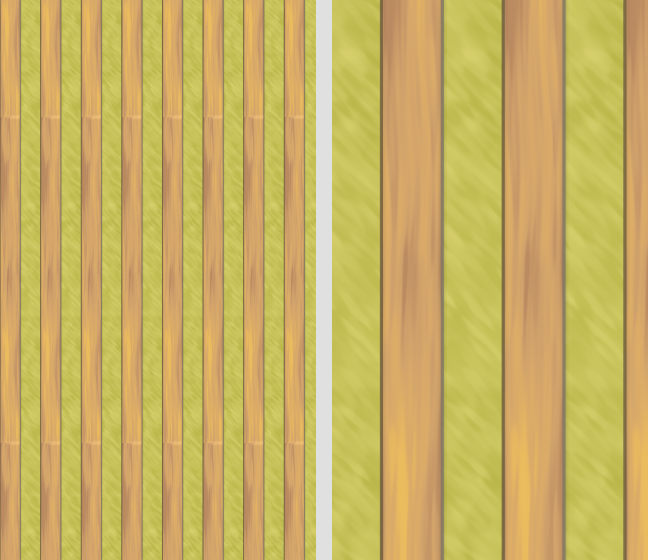
Left: the whole. Right: its middle third, enlarged.
This pattern is drawn by a WebGL 1 fragment shader. Its source:

```glsl
precision highp float;

uniform vec2 u_resolution;

#define REPEATS vec2(7.784, 1.718)
#define JOINT_FROM_TOP 0.209
#define PLANK_WIDTH 0.5
#define PLANK_LENGTH 8.0
#define LINE_HALF_WIDTH 0.013
#define FELT vec3(0.78, 0.76, 0.35)
#define WOOD vec3(0.82, 0.64, 0.42)
#define WOOD_GOLD vec3(0.89, 0.70, 0.39)
#define WOOD_DARK vec3(0.73, 0.54, 0.38)
#define LEFT_LINE vec3(0.43, 0.36, 0.24)
#define RIGHT_LINE vec3(0.50, 0.46, 0.40)

vec2 hash2(vec2 p) {
  vec3 q = fract(p.xyx * vec3(0.1031, 0.1030, 0.0973));
  q += dot(q, q.yzx + 33.33);
  return fract((q.xx + q.yz) * q.zy);
}

// Cellular noise with softly blended cells, wrapping vertically
float cellular(vec2 p, float rows) {
  vec2 cell = floor(p);
  float total = 0.0;
  float weights = 0.0;
  for (int j = -1; j <= 1; j++) {
    for (int i = -1; i <= 1; i++) {
      vec2 id = cell + vec2(float(i), float(j));
      vec2 key = vec2(id.x, mod(id.y, rows)) + 17.0;
      vec2 offset = id + hash2(key) - p;
      float weight = exp(-5.0 * dot(offset, offset));
      total += weight * hash2(key + 41.0).x;
      weights += weight;
    }
  }
  return total / weights;
}

// Soft oval streak
float streak(vec2 p, vec2 center, vec2 radius) {
  vec2 d = (p - center) / radius;
  return exp(-dot(d, d));
}

// x runs across the plank, y down its length, both 0 to 1
vec3 woodColor(vec2 p) {
  float bend = 0.05 * sin(p.y * 9.0 + 1.0) + 0.025 * sin(p.y * 23.0 + p.x * 4.0);
  float x = p.x + bend;
  float broad = cellular(vec2(x * 5.0, p.y * 7.0), 7.0) - 0.5;
  float fine = cellular(vec2(x * 13.0 + 30.0, p.y * 15.0), 15.0) - 0.5;
  float fibers = sin(x * 31.0 + 2.0 * sin(p.y * 7.0)) + 0.6 * sin(x * 67.0 + p.y * 11.0);

  // Long golden figure and the darker, pinker heart
  float gold = streak(vec2(x, p.y), vec2(0.33, 0.77), vec2(0.20, 0.17));
  gold += 0.9 * streak(vec2(x, p.y), vec2(0.68, 0.14), vec2(0.20, 0.14));
  gold += 0.4 * streak(p, vec2(0.85, 0.97), vec2(0.5, 0.08));
  float dark = streak(p, vec2(0.12, 0.10), vec2(0.28, 0.26));
  dark += 0.5 * streak(p, vec2(0.55, 0.46), vec2(0.5, 0.15));

  float tone = 0.1 + 0.75 * gold - 0.6 * dark + 0.85 * broad + 0.9 * fine + 0.09 * fibers;
  vec3 color = mix(WOOD, WOOD_GOLD, clamp(tone, 0.0, 1.0));
  color = mix(color, WOOD_DARK, clamp(-tone * 1.3, 0.0, 1.0));
  return color + vec3(0.05, 0.06, -0.04) * clamp(tone - 0.7, 0.0, 0.6);
}

// Mottled cloth with short slanted fibers
vec3 feltColor(vec2 p) {
  float slant = p.y - 0.9 * p.x;
  float mottle = cellular(p * vec2(6.0, 5.0), PLANK_LENGTH * 5.0) - 0.5;
  float fibers = cellular(vec2(p.x * 7.0, slant * 15.0), PLANK_LENGTH * 15.0) - 0.5;
  return FELT + vec3(0.05, 0.045, 0.06) * mottle + vec3(0.07, 0.06, 0.09) * fibers;
}

void main() {
  vec2 uv = gl_FragCoord.xy / u_resolution;
  vec2 pixel = REPEATS / u_resolution;
  float x = fract(uv.x * REPEATS.x);
  float down = fract((1.0 - uv.y - JOINT_FROM_TOP) * REPEATS.y);

  // Signed distances from the plank edges, in repeat widths
  float fromLeft = fract(x + 0.5) - 0.5;
  float fromRight = x - PLANK_WIDTH;
  float inside = min(0.5 * PLANK_WIDTH - abs(x - 0.5 * PLANK_WIDTH), 0.5);
  float aa = 0.5 * pixel.x;

  vec2 plank = vec2(x / PLANK_WIDTH, down);
  vec3 wood = woodColor(plank);

  // Pale lip on each side of the butt joint
  float fromJoint = abs(fract(down + 0.5) - 0.5);
  float lip = 1.0 - smoothstep(0.002, 0.006 + pixel.y, fromJoint);
  wood += vec3(0.06, 0.06, 0.05) * lip * smoothstep(0.1, 0.7, plank.x);
  wood *= 1.0 - 0.10 * smoothstep(0.05, 0.0, inside);

  vec3 felt = feltColor(vec2(x, down * PLANK_LENGTH));
  felt *= 1.0 - 0.12 * smoothstep(0.05, 0.0, -inside);
  vec3 color = mix(felt, wood, smoothstep(-aa, aa, inside));

  // Thin dark outlines
  float left = 1.0 - smoothstep(LINE_HALF_WIDTH - aa, LINE_HALF_WIDTH + aa, abs(fromLeft));
  float right = 1.0 - smoothstep(LINE_HALF_WIDTH - aa, LINE_HALF_WIDTH + aa, abs(fromRight));
  color = mix(color, LEFT_LINE, 0.8 * left);
  color = mix(color, RIGHT_LINE, 0.8 * right);

  gl_FragColor = vec4(color, 1.0);
}
```
